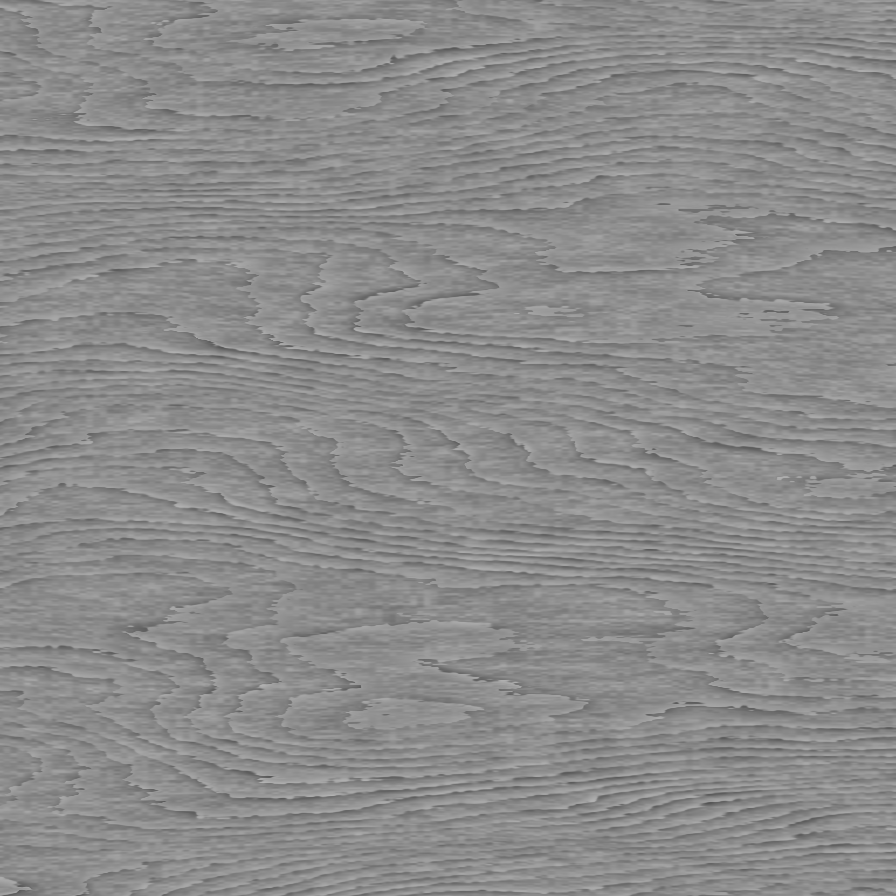
Write a Shadertoy shader that draws this texture map.

```glsl
const vec3 BASE_COLOR = vec3(0.549);
const float RING_COUNT = 48.0;      // growth rings per canvas height
const vec2 SWIRL_SCALE = vec2(1.25, 5.0);
const float SWIRL_AMOUNT = 7.5;     // bends rings into arches
const vec2 WAVE_SCALE = vec2(2.3, 15.0);
const float WAVE_AMOUNT = 1.4;
const vec2 RIPPLE_SCALE = vec2(7.0, 42.0);
const float RIPPLE_AMOUNT = 0.4;
const float RAGGEDNESS = 0.15;
const float EDGE_WIDTH = 0.0017;
const float EDGE_CONTRAST = 0.072;
const float BAND_CONTRAST = 0.018;
const vec2 FIBRE_SCALE = vec2(30.0, 310.0);
const float FIBRE_CONTRAST = 0.056;
const vec2 PORE_SCALE = vec2(130.0, 470.0);
const float PORE_CONTRAST = 0.046;

float hash(vec2 p) {
    vec3 q = fract(p.xyx * 0.1031);
    q += dot(q, q.yzx + 33.33);
    return fract((q.x + q.y) * q.z);
}

vec2 fade(vec2 f) {
    return f * f * f * (f * (f * 6.0 - 15.0) + 10.0);
}

// Value noise, -1 to 1
float valueNoise(vec2 p) {
    vec2 i = floor(p), u = fade(p - i);
    float low = mix(hash(i), hash(i + vec2(1, 0)), u.x);
    float high = mix(hash(i + vec2(0, 1)), hash(i + vec2(1, 1)), u.x);
    return 2.0 * mix(low, high, u.y) - 1.0;
}

float slope(vec2 cell, vec2 offset) {
    float angle = 6.2832 * hash(cell);
    return dot(vec2(cos(angle), sin(angle)), offset);
}

// Gradient noise, about -1 to 1
float gradientNoise(vec2 p) {
    vec2 i = floor(p), f = p - i, u = fade(f);
    float low = mix(slope(i, f), slope(i + vec2(1, 0), f - vec2(1, 0)), u.x);
    float high = mix(slope(i + vec2(0, 1), f - vec2(0, 1)),
                     slope(i + vec2(1, 1), f - vec2(1, 1)), u.x);
    return 1.5 * mix(low, high, u.y);
}

// Smooth field whose whole-number contours are the growth rings
float ringField(vec2 p) {
    return RING_COUNT * p.y
         + SWIRL_AMOUNT * gradientNoise(p * SWIRL_SCALE + vec2(7.3, 2.6))
         + WAVE_AMOUNT * gradientNoise(p * WAVE_SCALE + vec2(31.7, 14.2))
         + RIPPLE_AMOUNT * gradientNoise(p * RIPPLE_SCALE + vec2(57.1, 43.8));
}

void mainImage(out vec4 fragColor, in vec2 fragCoord) {
    vec2 p = fragCoord / iResolution.y;

    // Fibres follow the broad bend of the wood
    float bend = 0.012 * gradientNoise(p * vec2(2.0, 4.0) + 81.4);
    vec2 along = p + vec2(0.0, bend);
    float fibre = 0.8 * valueNoise(along * FIBRE_SCALE + 11.0)
                + 0.35 * valueNoise(along * FIBRE_SCALE * vec2(0.4, 0.55) + 93.0);
    float pore = valueNoise(along * PORE_SCALE + 205.0);

    // Ring phase and approximate distance to the nearest ring edge
    float field = ringField(p);
    vec2 stepSize = vec2(0.002, 0.0);
    vec2 gradient = vec2(ringField(p + stepSize.xy), ringField(p + stepSize.yx)) - field;
    float density = max(length(gradient) / stepSize.x, 16.0);
    float phase = field + RAGGEDNESS * (fibre + 0.5 * pore);
    float offset = fract(phase + 0.5) - 0.5;

    // Embossed edge: a dark line beside a thinner light one
    float across = offset / (density * EDGE_WIDTH);
    float edge = across * exp(1.0 - abs(across)) * (1.0 - 4.0 * offset * offset);
    edge *= edge < 0.0 ? 1.15 : 0.85;

    // Edges fade in patches and where they cross the fibres
    float level = abs(gradient.y) / (length(gradient) + 0.001);
    float patches = gradientNoise(p * vec2(2.5, 16.0) + 121.6)
                  + 0.6 * gradientNoise(p * vec2(9.0, 60.0) + 64.3);
    float strength = mix(0.4, 1.0, level) * max(0.8 + 0.8 * patches, 0.1);

    // Each ring turns from smooth and light to rough and dark
    float softness = max(0.0012, 1.0 / iResolution.y) * density;
    float age = fract(phase);
    float band = (0.5 - age) * smoothstep(0.0, softness, min(age, 1.0 - age));
    float roughness = 1.0 - 0.6 * band;

    float tone = EDGE_CONTRAST * strength * edge
               + BAND_CONTRAST * band
               + roughness * (FIBRE_CONTRAST * fibre + PORE_CONTRAST * pore);
    fragColor = vec4(clamp(BASE_COLOR + tone, 0.0, 1.0), 1.0);
}
```
